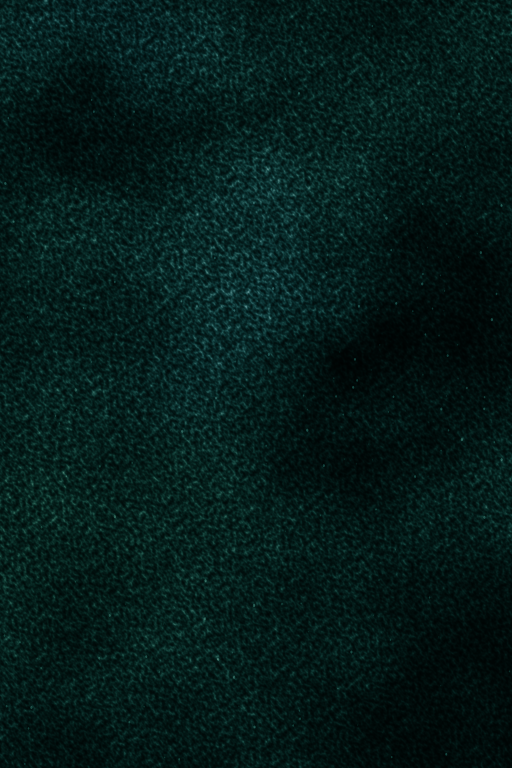
A WebGL 2 fragment shader for this texture:

```glsl
#version 300 es
precision highp float;
// Dark teal suede: warped soft patches and gradient-noise clouds set the tone,
// a slanted fine grain gives the nap, and sparse pale dust is scattered on a
// jittered grid. One tone value is mapped to colour by a smooth ramp.

#define BASE_TONE 0.106
#define CLOUD_AMOUNT 0.055
#define CLOUD_SCALE 4.5
#define WARP_AMOUNT 0.09
#define GRAIN_SCALE vec2(150.0, 205.0)
#define GRAIN_CONTRAST 1.4
#define MOTTLE_CONTRAST 0.35
#define DUST_GRID 44.0
#define DUST_SHARE 0.20
#define DUST_RADIUS 0.0013
#define DUST_TONE 0.24

uniform vec2 u_resolution;
out vec4 fragColor;

// Integer hash: two independent values in 0..1 per lattice cell.
vec2 hash2(vec2 cell) {
    uvec2 h = uvec2(ivec2(cell)) * uvec2(1597u, 3812u) + uvec2(7919u, 104729u);
    h = h * 1664525u + 1013904223u;
    h.x += h.y * 1664525u;
    h.y += h.x * 1664525u;
    h ^= h >> 16u;
    h.x += h.y * 1664525u;
    h.y += h.x * 1664525u;
    h ^= h >> 16u;
    return vec2(h >> 8u) / 16777216.0;
}

float cornerSlope(vec2 cell, vec2 offset) {
    float angle = 6.28318 * hash2(cell).x;
    return dot(vec2(cos(angle), sin(angle)), offset);
}

float gradientNoise(vec2 p) {
    vec2 i = floor(p), f = fract(p);
    vec2 w = f * f * f * (f * (f * 6.0 - 15.0) + 10.0);
    vec2 e = vec2(1.0, 0.0);
    float low = mix(cornerSlope(i, f), cornerSlope(i + e, f - e), w.x);
    float high = mix(cornerSlope(i + e.yx, f - e.yx),
                     cornerSlope(i + e.xx, f - e.xx), w.x);
    return mix(low, high, w.y);
}

float clouds(vec2 p) {
    float sum = 0.0, gain = 1.0;
    for (int i = 0; i < 5; i++) {
        sum += gain * gradientNoise(p);
        p = mat2(1.6, 1.2, -1.2, 1.6) * p + 17.3;
        gain *= 0.55;
    }
    return sum;
}

// Soft elliptical patch that fades from 1 at its centre.
float patchAt(vec2 p, vec2 centre, vec2 radii) {
    vec2 q = (p - centre) / radii;
    return exp(-dot(q, q));
}

// Fine nap, stretched along a falling diagonal.
float nap(vec2 p) {
    vec2 q = mat2(0.64, 0.77, -0.77, 0.64) * p * GRAIN_SCALE;
    return gradientNoise(q) + 0.5 * gradientNoise(q * 1.9 + 31.7);
}

// Sparse specks, one candidate per cell with varied size and strength.
float dust(vec2 p, float share, float pixel) {
    vec2 cell = floor(p * DUST_GRID);
    vec2 kind = hash2(cell + 211.0);
    vec2 centre = (cell + 0.15 + 0.7 * hash2(cell + 503.0)) / DUST_GRID;
    float radius = DUST_RADIUS * mix(0.5, 1.3, kind.y * kind.y);
    float d = length((p - centre) * vec2(1.15, 0.9));
    float spot = 1.0 - smoothstep(radius - 0.5 * pixel, radius + 0.7 * pixel, d);
    return spot * step(kind.x, share) * mix(0.3, 1.0, kind.y);
}

void main() {
    vec2 p = gl_FragCoord.xy / u_resolution.y;
    p.x += 0.334 - 0.5 * u_resolution.x / u_resolution.y;
    vec2 warp = vec2(clouds(p * 5.0 + 3.1), clouds(p * 5.0 + 47.9));
    vec2 w = p + WARP_AMOUNT * warp;

    // Broad light and shade
    float glow = patchAt(w, vec2(0.34, 0.62), vec2(0.17, 0.15));
    float upper = patchAt(w, vec2(0.14, 0.94), vec2(0.18, 0.10));
    float lower = patchAt(w, vec2(0.08, 0.29), vec2(0.18, 0.16));
    float hollow = patchAt(w, vec2(0.57, 0.60), vec2(0.12, 0.15));
    float pit = patchAt(w, vec2(0.47, 0.43), vec2(0.11, 0.08));
    float band = patchAt(w, vec2(0.15, 0.81), vec2(0.21, 0.05));
    float corner = patchAt(w, vec2(0.63, 0.12), vec2(0.20, 0.19));
    float tone = BASE_TONE + 0.075 * glow + 0.045 * upper + 0.03 * lower;
    tone -= 0.06 * hollow + 0.06 * pit + 0.055 * band + 0.055 * corner;
    tone += CLOUD_AMOUNT * clouds(p * CLOUD_SCALE + 9.0);
    tone *= mix(0.7, 1.0, smoothstep(0.0, 0.16, p.y));
    tone = max(tone, 0.022);

    // Nap and mottling scale with the light they catch
    tone *= exp(GRAIN_CONTRAST * nap(p) + MOTTLE_CONTRAST * gradientNoise(p * 62.0));

    // Dust gathers around the dark hollow
    float share = DUST_SHARE * (0.6 + 1.8 * hollow + pit);
    tone += DUST_TONE * dust(p, share, 1.0 / u_resolution.y);

    // Tone to teal: bluer in the glow, greener elsewhere
    float blueness = 0.91 + 0.10 * max(glow, upper) - 0.05 * lower;
    fragColor = vec4(1.2 * tone * tone, tone, blueness * tone, 1.0);
}
```
